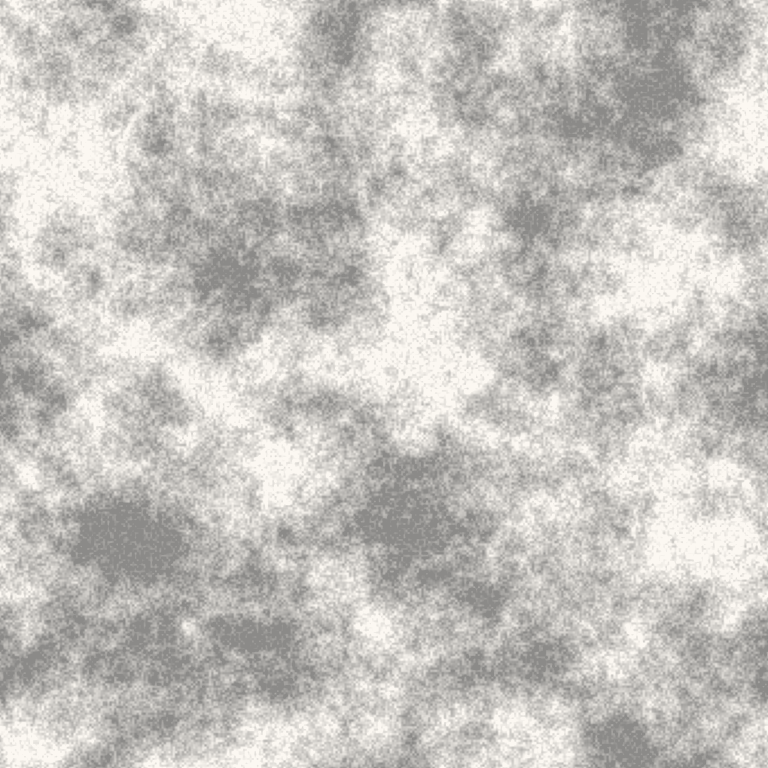
This texture is drawn by a Shadertoy shader. Its source:

```glsl
// Mottled grey and off-white stone: wrapping value noise summed over six
// octaves gives ragged clouds that flatten out at both ends of the tone range,
// and a finer layer of noise speckles the whole surface.

// Integer hash of a lattice cell, giving a value from 0 to 1
float hash(ivec2 cell, int seed) {
    uint h = uint(cell.x) * 1597334677u ^ uint(cell.y) * 3812015801u ^ uint(seed) * 2654435769u;
    h = (h ^ (h >> 16)) * 2146121005u;
    h = (h ^ (h >> 15)) * 2221713035u;
    h ^= h >> 16;
    return float(h & 65535u) / 65535.0;
}

// Zero-mean value noise that repeats after a whole number of cells
float tileNoise(vec2 uv, int cells, int seed) {
    vec2 p = uv * float(cells);
    vec2 f = fract(p);
    ivec2 a = ivec2(floor(p)) % cells;
    ivec2 b = (a + 1) % cells;
    vec2 w = f * f * (3.0 - 2.0 * f);
    float bottom = mix(hash(a, seed), hash(ivec2(b.x, a.y), seed), w.x);
    float top = mix(hash(ivec2(a.x, b.y), seed), hash(b, seed), w.x);
    return mix(bottom, top, w.y) - 0.5;
}

// Cloud octaves, each shifted so that their lattices do not line up
float clouds(vec2 uv) {
    float sum = 0.0;
    float gain = 0.85;
    int cells = 6;
    for (int i = 0; i < 6; i++) {
        vec2 shift = fract(float(i) * vec2(0.377, 0.619));
        sum += gain * tileNoise(uv + shift, cells, i + 41);
        gain *= 0.78;
        cells *= 2;
    }
    return sum;
}

void mainImage(out vec4 fragColor, in vec2 fragCoord) {
    vec2 uv = fragCoord / iResolution.xy;

    // Flat plateaus first, so the grain stays visible on top of them
    float tone = clamp(0.47 + clouds(uv), 0.0, 1.0);
    float grain = tileNoise(uv, 340, 17);
    tone = clamp(tone + 0.48 * grain, 0.0, 1.0);

    vec3 darkStone = vec3(0.545, 0.541, 0.533);
    vec3 paleStone = vec3(0.988, 0.973, 0.949);
    fragColor = vec4(mix(darkStone, paleStone, tone), 1.0);
}
```
